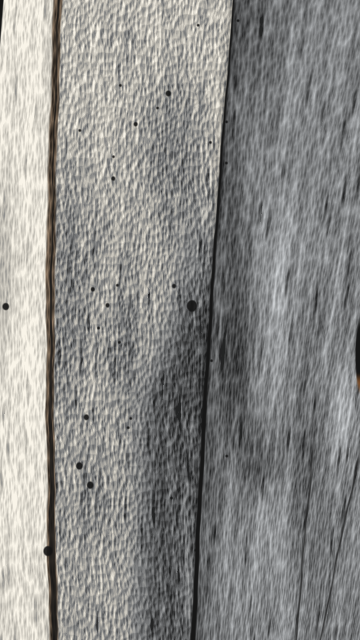
This texture is drawn by a Shadertoy shader. Its source:

```glsl
// Weathered wooden planks in raking sunlight, split by two long cracks.
// Stretched cellular noise makes fibres, flakes and checks; soft blobs set
// the broad light; distance functions cut the cracks and beetle holes.

// Lengths are in canvas heights, origin at the lower left.
const vec2 FIBRE_SCALE = vec2(250, 42);
const vec2 STREAK_SCALE = vec2(75, 5);
const vec2 FLAKE_SCALE = vec2(165, 85);
const vec2 CHECK_SCALE = vec2(85, 9);
const vec2 SUN_STEP = vec2(-0.0024, 0.0022);
const float HOLE_GRID = 15.0;
const vec3 WARM = vec3(1.02, 1.0, 0.95);
const vec3 COOL = vec3(0.985, 1.0, 1.012);
const vec3 GAP = vec3(0.085);
const vec3 RUST = vec3(0.40, 0.34, 0.28);

// Main beetle holes: centre, radius
const vec3 HOLES[12] = vec3[12](
    vec3(0.300, 0.522, 0.008), vec3(0.263, 0.854, 0.004),
    vec3(0.272, 0.553, 0.003), vec3(0.075, 0.139, 0.007),
    vec3(0.124, 0.272, 0.005), vec3(0.141, 0.242, 0.005),
    vec3(0.135, 0.348, 0.004), vec3(0.168, 0.523, 0.003),
    vec3(0.145, 0.548, 0.003), vec3(0.212, 0.806, 0.003),
    vec3(0.009, 0.521, 0.005), vec3(0.177, 0.721, 0.003));

vec2 hash22(vec2 p) {
    vec3 q = fract(p.xyx * vec3(0.1031, 0.1030, 0.0973));
    q += dot(q, q.yzx + 33.33);
    return fract((q.xx + q.yz) * q.zy);
}

// Cellular noise: distance to the nearest point, random value of its cell
vec2 cells(vec2 p) {
    vec2 base = floor(p), best = vec2(9, 0);
    for (int j = -1; j <= 1; j++)
    for (int i = -1; i <= 1; i++) {
        vec2 cell = base + vec2(i, j);
        float d = length(cell + hash22(cell) - p);
        if (d < best.x) best = vec2(d, hash22(cell + 71.0).x);
    }
    return best;
}

float blob(vec2 p, float x, float y, float width, float height) {
    vec2 q = (p - vec2(x, y)) / vec2(width, height);
    return exp(-dot(q, q));
}

float wobble(float y) {
    return 0.0008 * sin(y * 31.0) + 0.0005 * sin(y * 83.0 + 1.0);
}

float leftCrack(float y) { return 0.0785 + 0.034 * (y - 0.4) * (y - 0.4) + wobble(y); }
float rightCrack(float y) { return 0.302 + 0.042 * y + 0.022 * y * y + 0.6 * wobble(y + 2.0); }

// Broad brightness of the three planks
float leftLight(vec2 p) {
    return 0.92 - 0.22 * blob(p, 0.0, 0.6, 0.022, 0.13)
        - 0.1 * blob(p, 0.078, 0.75, 0.01, 0.3) - 0.06 * smoothstep(0.25, 0.0, p.y);
}

float middleLight(vec2 p, float shade) {
    float t = 0.64 + 0.1 * smoothstep(0.45, 0.95, p.y)
        - 0.20 * blob(p, 0.270, 0.77, 0.045, 0.12)
        - 0.14 * blob(p, 0.105, 0.56, 0.035, 0.16)
        - 0.17 * blob(p, 0.200, 0.46, 0.02, 0.1)
        - 0.15 * blob(p, 0.199, 0.945, 0.011, 0.014)
        - 0.12 * blob(p, 0.140, 0.22, 0.025, 0.07);
    return mix(t, 0.35 + 0.16 * blob(p, 0.295, 0.1, 0.018, 0.13), shade);
}

float rightLight(vec2 p, float w) {
    return 0.4 + 0.12 * smoothstep(0.0, 0.13, w)
        + 0.15 * blob(p, 0.425, 0.55, 0.03, 0.22)
        + 0.11 * blob(p, 0.365, 0.08, 0.07, 0.17)
        + 0.12 * blob(p, 0.530, 0.34, 0.025, 0.09)
        + 0.05 * blob(p, 0.500, 0.80, 0.06, 0.2)
        - 0.11 * blob(p, 0.370, 0.44, 0.025, 0.12)
        - 0.15 * blob(p, 0.410, 0.28, 0.025, 0.05)
        - 0.12 * blob(p, 0.480, 0.29, 0.025, 0.12);
}

void mainImage(out vec4 fragColor, in vec2 fragCoord) {
    vec2 p = fragCoord / iResolution.y;
    float px = 1.0 / iResolution.y;
    float a = p.x - leftCrack(p.y), w = p.x - rightCrack(p.y);
    float isLeft = smoothstep(px, -px, a), isRight = smoothstep(-px, px, w);
    float isMiddle = (1.0 - isLeft) * (1.0 - isRight);

    // Grain follows the cracks and fans out on the right plank
    vec2 g = vec2(w > 0.0 ? w * (1.22 - 0.45 * p.y) + 3.0 : a, p.y);
    float streak = cells(g * STREAK_SCALE).x - 0.5;
    float fibre = cells(g * FIBRE_SCALE).x - 0.5;
    float relief = cells(g * FLAKE_SCALE).x - cells((g + SUN_STEP) * FLAKE_SCALE).x;
    vec2 check = cells(g * CHECK_SCALE + 19.0);

    // Light, with a soft, ragged shadow edge on the middle plank
    float ragged = p.x - mix(0.22, 0.288, smoothstep(0.3, 0.6, p.y)) + 0.035 * streak + 0.025 * fibre;
    float shade = smoothstep(-0.038, 0.032, ragged) * smoothstep(0.76, 0.48, p.y);
    float sun = isLeft + isMiddle * (1.0 - 0.75 * shade);
    float tone = isLeft * leftLight(p) + isMiddle * middleLight(p, shade) + isRight * rightLight(p, w);
    tone += streak * mix(0.2, 0.13, sun) + fibre * mix(0.27, 0.31, isMiddle);
    tone += relief * (0.1 + 0.27 * isMiddle * (1.0 - 0.45 * shade));
    tone -= 0.22 * smoothstep(0.32, 0.06, check.x) * smoothstep(0.6, 0.8, check.y);
    tone = clamp(tone, 0.14, 0.96);
    vec3 col = tone * mix(COOL, WARM, sun * smoothstep(0.4, 0.75, tone));

    // Slanting splits at the lower right
    vec2 slant = abs(p.x - vec2(0.5, 0.462) - vec2(0.21, 0.09) * p.y - wobble(p.y)) - 0.0013;
    float split = smoothstep(px, -px, min(slant.x, slant.y));
    col = mix(col, GAP * 1.8, 0.8 * split * smoothstep(0.35, 0.23, p.y));

    // Left crack: rusty groove around a dark core that widens downward
    float groove = abs(a) - 0.0066 - 0.003 * streak;
    col = mix(col, RUST * (0.95 + 0.9 * fibre + 0.5 * streak), smoothstep(0.002, -0.002, groove));
    float core = abs(a - 0.001) - mix(0.004, 0.001, smoothstep(0.1, 0.5, p.y)) - 0.002 * streak;
    col = mix(col, GAP, 0.8 * smoothstep(0.0015, -0.001, core));

    // Right crack: a clean gap, narrowing upward, with a soft shadow
    float gap = abs(w) - mix(0.0036, 0.0012, p.y);
    col *= 1.0 - 0.25 * exp(-max(gap, 0.0) / 0.005);
    col = mix(col, GAP, smoothstep(px, -px, gap));

    // Beetle holes: the main ones, then small scattered ones
    float hole = 1.0;
    for (int i = 0; i < 12; i++)
        hole = min(hole, length((p - HOLES[i].xy) * vec2(1.0, 0.9)) - HOLES[i].z);
    vec2 bore = cells(p * HOLE_GRID + 5.0);
    if (bore.y > 0.7 && a > 0.01 && w < 0.06) hole = min(hole, (bore.x - 0.03) / HOLE_GRID);
    col = mix(col, GAP, 0.92 * smoothstep(px, -px, hole));

    // Hollow on the right border with a rusty foot, dark upper left corner
    float hollow = length((p - vec2(0.5625, 0.445)) / vec2(0.007, 0.053)) - 1.0;
    vec3 hollowColor = mix(RUST * vec3(1.2, 0.9, 0.6), GAP, smoothstep(0.4, 0.42, p.y));
    col = mix(col, hollowColor, smoothstep(0.2, -0.2, hollow));
    float corner = p.x - 0.08 * (p.y - 0.93);
    col = mix(col, GAP, smoothstep(px, -px, corner));

    fragColor = vec4(col, 1.0);
}
```
